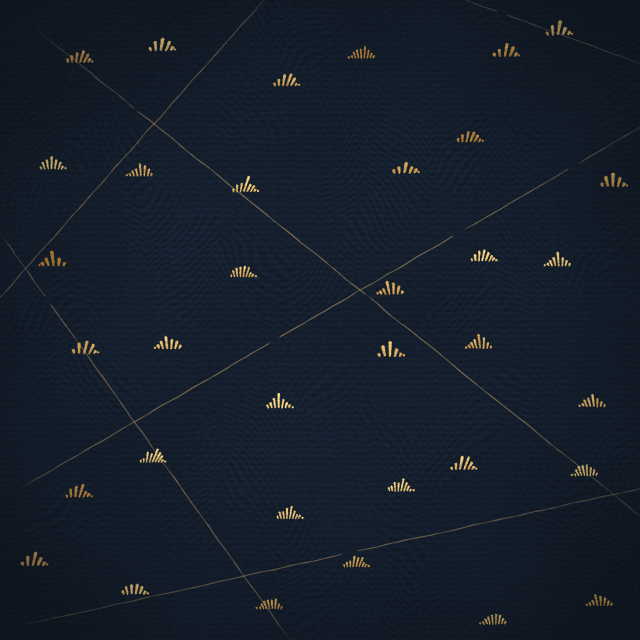
Write a Shadertoy shader that draws this pattern.

```glsl
#define TUFT_GRID 6.0
#define TUFT_JITTER 0.62
#define TUFT_HEIGHT 0.021
#define TUFT_SPREAD 0.016
#define THREAD_HALF_WIDTH 0.00085
#define THREAD_OPACITY 0.72
#define RIB_COUNT 112.0
#define WEAVE_CONTRAST 0.17
#define CLOTH vec3(0.079, 0.119, 0.174)
#define THREAD_GOLD vec3(0.60, 0.50, 0.34)
#define DEEP_GOLD vec3(0.74, 0.51, 0.21)
#define PALE_GOLD vec3(1.00, 0.86, 0.53)

const float TAU = 6.2831853;

vec2 hash2(vec2 p) {
    vec3 q = fract(p.xyx * vec3(0.1031, 0.1030, 0.0973));
    q += dot(q, q.yzx + 33.33);
    return fract((q.xx + q.yz) * q.zy);
}

float gradientDot(vec2 cell, vec2 offset) {
    float angle = TAU * hash2(cell + 91.0).x;
    return dot(vec2(cos(angle), sin(angle)), offset);
}

// Gradient noise, roughly -0.7 to 0.7
float gradientNoise(vec2 p) {
    vec2 i = floor(p), f = fract(p);
    vec2 w = f * f * f * (f * (f * 6.0 - 15.0) + 10.0);
    vec2 e = vec2(1.0, 0.0);
    float low = mix(gradientDot(i, f), gradientDot(i + e, f - e), w.x);
    float high = mix(gradientDot(i + e.yx, f - e.yx), gradientDot(i + 1.0, f - 1.0), w.x);
    return mix(low, high, w.y);
}

float coverage(float d, float pixel) {
    return smoothstep(0.75 * pixel, -0.75 * pixel, d);
}

// Ribbed cloth with broken herringbone diagonals
float weave(vec2 p) {
    float drift = gradientNoise(p * 9.0);
    float zigzag = abs(fract(p.x * 4.5 + 0.25 * drift) - 0.5) / 4.5;
    float wobble = 0.35 * gradientNoise(p * vec2(45.0, 20.0));
    float rib = sin(TAU * (p.y * RIB_COUNT + wobble));
    float twill = sin(TAU * ((p.y + zigzag) * RIB_COUNT * 0.7 + wobble));
    float stitch = gradientNoise(p * vec2(1.1, 1.9) * RIB_COUNT);
    float patches = smoothstep(-0.3, 0.4, gradientNoise(p * 6.0 + 17.0));
    return 0.42 * rib + mix(0.15, 0.6, patches) * twill + 0.9 * stitch;
}

// Hand-drawn straight thread with small breaks
float thread(vec2 p, vec2 a, vec2 b, float seed, float pixel) {
    vec2 along = normalize(b - a);
    float t = dot(p - a, along);
    float side = dot(p - a, vec2(-along.y, along.x));
    side += 0.0016 * gradientNoise(vec2(t * 28.0, seed));
    float width = THREAD_HALF_WIDTH * (1.0 + 0.6 * gradientNoise(vec2(t * 60.0, seed + 5.0)));
    float gaps = smoothstep(-0.42, -0.36, gradientNoise(vec2(t * 17.0, seed + 9.3)));
    float ends = smoothstep(0.0, 0.06, t) * smoothstep(0.0, 0.06, length(b - a) - t);
    return clamp(0.5 + (width - abs(side)) / pixel, 0.0, 1.0) * min(1.0, 2.0 * width / pixel) * gaps * ends;
}

// Capsule that swells from root to tip
float blade(vec2 p, vec2 root, vec2 tip, float thickness) {
    vec2 axis = tip - root;
    float h = clamp(dot(p - root, axis) / dot(axis, axis), 0.0, 1.0);
    return length(p - root - axis * h) - thickness * mix(0.65, 1.0, h);
}

// Fan of blades, tall in the middle, with stubs at the sides
float tuft(vec2 p, vec2 id) {
    vec2 shape = hash2(id + 41.0);
    float count = 5.0 + floor(shape.x * 4.0);
    float lean = 0.5 * (shape.y - 0.3);
    float d = 1.0;
    for (float i = 0.0; i < count; i++) {
        vec2 r = hash2(id * 7.0 + vec2(i, 3.0));
        float u = 2.0 * i / (count - 1.0) - 1.0;
        float height = TUFT_HEIGHT * mix(0.14, 1.0, 1.0 - abs(u)) * mix(0.6, 1.05, r.x);
        vec2 root = vec2(u * TUFT_SPREAD, 0.0015 * (r.y - 0.5));
        vec2 tip = root + height * vec2(lean + 0.5 * u, 1.0);
        d = min(d, blade(p, root, tip, mix(0.0115, 0.0145, r.y) / count));
    }
    // Loose dot beside the fan
    float dotSide = shape.y < 0.3 ? -1.0 : 1.0;
    d = min(d, length(p - vec2(dotSide * (TUFT_SPREAD + 0.006), 0.0005)) - 0.0017);
    return d + 0.0009 * gradientNoise(p * 420.0 + id * 13.0);
}

void mainImage(out vec4 fragColor, in vec2 fragCoord) {
    float pixel = 1.0 / iResolution.y;
    vec2 p = fragCoord * pixel;
    float radius = length(p - 0.5);
    float light = 1.0 - smoothstep(0.22, 0.72, radius);

    // Cloth
    vec3 color = CLOTH * mix(0.70, 1.04, light);
    color *= 1.0 + WEAVE_CONTRAST * weave(p) * mix(0.6, 1.0, light);
    color *= 1.0 + 0.10 * gradientNoise(p * 5.0);

    // Crossing threads, as start and end points
    vec4 spans[6] = vec4[6](
        vec4(0.05, 0.96, 1.03, 0.17), vec4(0.02, 0.23, 1.05, 0.83),
        vec4(0.43, 1.02, -0.04, 0.49), vec4(-0.01, 0.65, 0.46, -0.01),
        vec4(0.02, 0.02, 1.06, 0.25), vec4(0.70, 1.01, 1.03, 0.89));
    for (int i = 0; i < 6; i++) {
        float ink = thread(p, spans[i].xy, spans[i].zw, float(i) * 3.7 + 0.5, pixel);
        color = mix(color, THREAD_GOLD, ink * THREAD_OPACITY * mix(0.28, 1.0, light));
    }

    // Gold tufts, one per jittered cell with a few left out
    vec2 id = floor(p * TUFT_GRID);
    vec2 jitter = (hash2(id + 11.0) - 0.5) * TUFT_JITTER;
    vec2 local = p - (id + 0.5 + jitter) / TUFT_GRID + vec2(0.0, 0.008);
    vec2 tone = hash2(id + 73.0);
    if (tone.x > 0.08) {
        float sheen = clamp(tone.y + 0.5 * gradientNoise(p * 130.0) + 12.0 * local.y - 0.05, 0.0, 1.0);
        vec3 gold = mix(DEEP_GOLD, PALE_GOLD, sheen) * mix(0.55, 1.0, light);
        color = mix(color, gold, coverage(tuft(local, id), pixel));
    }
    fragColor = vec4(color, 1.0);
}
```
